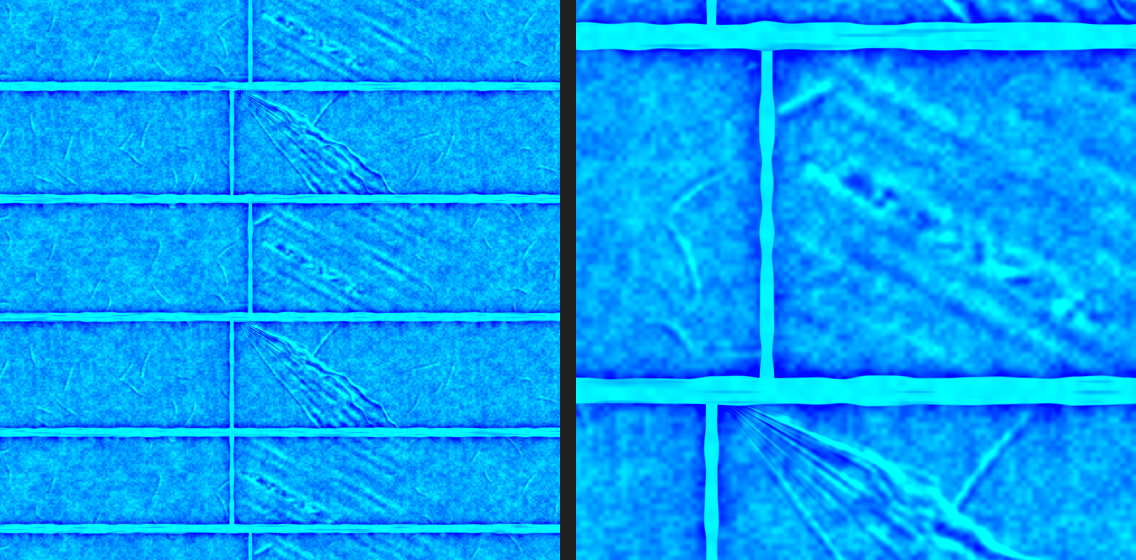
Left: the whole. Right: its middle third, enlarged.
Write a WebGL 1 fragment shader that draws this texture map.

```glsl
precision highp float;
uniform vec2 u_resolution;

float hash(vec2 p) {
  return fract(sin(dot(p, vec2(127.1, 311.7))) * 43758.5453);
}

float noise(vec2 p) {
  vec2 i = floor(p), f = fract(p);
  f = f * f * (3.0 - 2.0 * f);
  return mix(mix(hash(i), hash(i + vec2(1.0, 0.0)), f.x),
             mix(hash(i + vec2(0.0, 1.0)), hash(i + vec2(1.0, 1.0)), f.x), f.y);
}

// Bright crest with a dark groove beside it, s is the signed distance
float crease(float s, float w) {
  float crest = s / w, groove = (s - 2.2 * w) / w;
  return exp(-crest * crest) - 0.7 * exp(-groove * groove);
}

float scratch(vec2 p, vec2 a, vec2 b, float bend, float w) {
  vec2 d = b - a;
  float len = length(d);
  d /= len;
  float t = dot(p - a, d) / len;
  float s = dot(p - a, vec2(-d.y, d.x)) + bend * t * (1.0 - t);
  float ends = smoothstep(-0.05, 0.15, t) * (1.0 - smoothstep(0.75, 1.05, t));
  return crease(s, w) * ends;
}

// Short curved scratches, some cells left empty
float scatteredScratches(vec2 p, float seed) {
  vec2 g = p * 17.0, cell = floor(g);
  float sum = 0.0;
  for (int y = -1; y <= 1; y++) {
    for (int x = -1; x <= 1; x++) {
      vec2 c = cell + vec2(float(x), float(y));
      vec2 k = c + seed * 37.0;
      float angle = hash(k + 3.1) * 3.14159;
      vec2 arm = vec2(cos(angle), sin(angle)) * mix(0.15, 0.5, hash(k + 7.7));
      vec2 mid = c + vec2(hash(k), hash(k + 5.3));
      sum += step(0.42, hash(k + 9.2)) *
             scratch(g, mid - arm, mid + arm, hash(k + 1.9) - 0.5, 0.035);
    }
  }
  return sum;
}

// Torn fan of grooves spreading from the upper left corner
float gouges(vec2 q) {
  float r = length(q), a = atan(q.y, q.x + 0.0001);
  float rim = a - 0.336 - 0.82 * r + 0.12 * (noise(q * 45.0) - 0.5);
  float inside = smoothstep(-0.09, 0.0, rim) * (1.0 - smoothstep(0.84, 0.96, a));
  float strands = noise(vec2(a * 30.0, r * 22.0)) - noise(vec2(a * 30.0 + 0.7, r * 22.0));
  float chips = noise(q * vec2(90.0, 120.0)) - 0.5;
  float sum = inside * (0.55 * strands + 0.4 * chips - 0.04);
  float reach = smoothstep(0.02, 0.08, r);
  sum += 0.45 * reach * crease(rim * r, 0.0028);
  sum += 0.3 * reach * crease((rim - 0.07) * r, 0.002);
  sum += 0.3 * reach * crease((a - 0.9) * r + 0.004 * (noise(q * 50.0) - 0.5), 0.002);
  sum += 0.35 * scratch(q, vec2(0.14, 0.075), vec2(0.19, 0.012), 0.01, 0.0022);
  return sum;
}

// Fine slanted streaks with one crumbled ridge
float streaks(vec2 q) {
  vec2 d = vec2(0.873, 0.488);
  vec2 s = vec2(dot(q, d), dot(q, vec2(-d.y, d.x)));
  float fine = noise(s * vec2(11.0, 105.0)) - noise(s * vec2(11.0, 105.0) + vec2(0.0, 0.8));
  float fade = smoothstep(0.0, 0.03, q.x) * (1.0 - smoothstep(0.25, 0.46, q.x));
  float across = (s.y - 0.052) / 0.009;
  float ridge = exp(-across * across) * smoothstep(0.03, 0.07, s.x)
              * (1.0 - smoothstep(0.23, 0.29, s.x));
  return fade * 0.32 * fine + ridge * (1.1 * (noise(q * 150.0) - 0.5) + 0.06);
}

void main() {
  vec2 p = gl_FragCoord.xy / u_resolution;
  float px = 1.0 / u_resolution.y;

  // Courses: even spacing, with a shorter one near the bottom
  float row = 0.0, top = 1.052, bed = 1.0;
  for (int i = 0; i < 6; i++) {
    float n = float(i);
    float y = 1.052 - 0.206 * n;
    if (i == 2) y += 0.005;
    if (i == 5) y = 0.056;
    if (p.y < y) { row = n; top = y; }
    float d = p.y - y;
    if (abs(d) < abs(bed)) bed = d;
  }
  float torn = step(0.5, mod(row, 2.0)) * step(row, 3.5);
  float jointX = (torn > 0.5 || row == 4.0) ? 0.414 : 0.447;
  vec2 q = vec2(p.x - jointX, top - p.y);
  vec2 local = vec2(p.x, q.y) + torn * 5.0;

  // Stone surface
  float g = 0.675 + 0.27 * (noise(local * 290.0) - 0.5)
          + 0.26 * (noise(local * 130.0) - 0.5)
          + 0.13 * (noise(local * 38.0) - 0.5);
  float rightSide = step(0.0, q.x);
  float bare = 1.0 - 0.6 * rightSide * (1.0 - smoothstep(0.2, 0.35, q.x));
  g += 0.23 * bare * scatteredScratches(vec2(p.x, q.y), torn);
  g += rightSide * (torn > 0.5 ? gouges(q) : streaks(q));
  if (jointX > 0.43)
    g += 0.4 * scratch(q, vec2(0.004, 0.046), vec2(0.044, 0.024), 0.0, 0.003);

  // Dark ragged rims beside the joints
  float ragged = noise(p * vec2(110.0, 60.0));
  float bedGap = abs(bed) - 0.008 - 0.0025 * (noise(p * vec2(65.0, 20.0)) - 0.5);
  float headGap = abs(q.x) - 0.0038 - 0.002 * (noise(p * vec2(20.0, 70.0)) - 0.5);
  float below = step(bed, 0.0);
  float bedRim = exp(-max(bedGap, 0.0) / mix(0.0055, 0.004 + 0.006 * ragged, below));
  float headRim = exp(-max(headGap, 0.0) / 0.008);
  g -= bedRim * mix(0.62, 0.25 + 0.6 * ragged, below);
  g -= headRim * (0.25 + 0.35 * ragged);

  // Mortar with faint lengthwise grooves
  float grooves = noise(p * vec2(28.0, 330.0));
  float mortar = 0.97 - 0.22 * smoothstep(0.6, 0.95, grooves)
               + 0.1 * (noise(p * 180.0) - 0.5);
  float headMask = 1.0 - smoothstep(-px, px, headGap);
  float bedMask = 1.0 - smoothstep(-px, px, bedGap);
  g = mix(g, 0.95 + 0.1 * (noise(p * 150.0) - 0.5), headMask);
  g = mix(g, mortar, bedMask);

  gl_FragColor = vec4(0.0, clamp(g, 0.04, 1.0), 1.0, 1.0);
}
```
